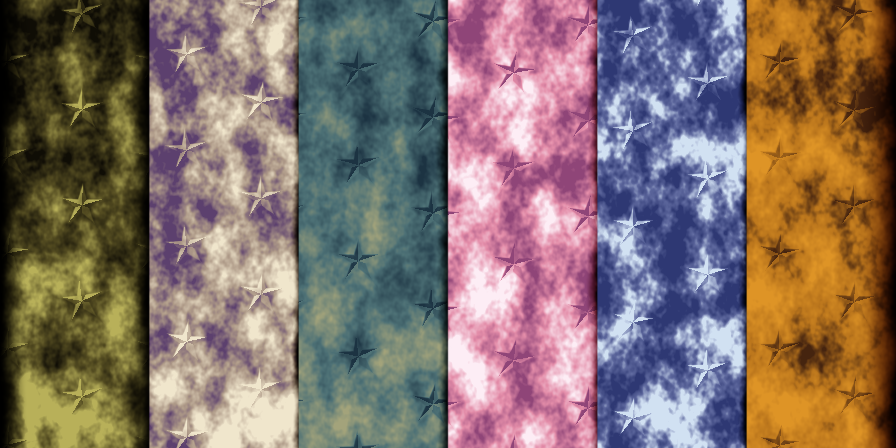
Write a WebGL 2 fragment shader that draws this pattern.

```glsl
#version 300 es
precision highp float;
uniform vec2 u_resolution;
out vec4 fragColor;

// Each panel maps tone through dark, middle and light dye
const vec3 darkDye[6] = vec3[6](
    vec3(0.06, 0.05, 0.02), vec3(0.36, 0.25, 0.43), vec3(0.11, 0.20, 0.26),
    vec3(0.56, 0.27, 0.47), vec3(0.18, 0.22, 0.45), vec3(0.27, 0.14, 0.06));
const vec3 middleDye[6] = vec3[6](
    vec3(0.33, 0.30, 0.13), vec3(0.68, 0.60, 0.53), vec3(0.30, 0.44, 0.46),
    vec3(0.89, 0.55, 0.66), vec3(0.37, 0.41, 0.62), vec3(0.73, 0.46, 0.11));
const vec3 lightDye[6] = vec3[6](
    vec3(0.72, 0.69, 0.35), vec3(0.94, 0.90, 0.80), vec3(0.64, 0.64, 0.48),
    vec3(0.99, 0.93, 0.96), vec3(0.82, 0.88, 0.95), vec3(0.87, 0.58, 0.15));
// Wear contrast, vertical slope, sideways lean, star tone
const vec4 finish[6] = vec4[6](
    vec4(1.2, -0.50, 0.00, 0.50), vec4(1.7, -0.35, 0.40, 0.50),
    vec4(0.9, -0.35, -0.10, -0.45), vec4(1.5, -0.05, -0.35, -0.55),
    vec4(2.3, -0.20, 0.10, 0.60), vec4(1.3, -0.40, -0.25, -0.32));
// Star column, star row, width of the burnt right edge
const vec3 layout_[6] = vec3[6](
    vec3(0.55, 0.969, 0.16), vec3(0.25, 0.878, 0.05), vec3(0.40, 0.845, 0.08),
    vec3(0.44, 0.837, 0.07), vec3(0.24, 0.921, 0.05), vec3(0.22, 0.860, 0.26));

float hash(vec2 p) {
    return fract(sin(dot(p, vec2(127.1, 311.7))) * 43758.5);
}

float corner(vec2 cell, vec2 f) {
    float angle = 6.2832 * hash(cell);
    return dot(vec2(cos(angle), sin(angle)), f);
}

float gradientNoise(vec2 p) {
    vec2 c = floor(p), f = p - c, e = vec2(1.0, 0.0);
    vec2 u = f * f * f * (f * (f * 6.0 - 15.0) + 10.0);
    return mix(mix(corner(c, f), corner(c + e, f - e), u.x),
               mix(corner(c + e.yx, f - e.yx), corner(c + 1.0, f - 1.0), u.x), u.y);
}

float fbm(vec2 p) {
    float sum = 0.0, gain = 0.6;
    for (int i = 0; i < 5; i++) {
        sum += gain * gradientNoise(p);
        p = mat2(1.6, 1.2, -1.2, 1.6) * p + 7.3;
        gain *= 0.6;
    }
    return sum;
}

// x: distance to the outline, y: direction the facet faces
vec2 star(vec2 q, float radius) {
    float sector = 1.25664, angle = atan(q.x, q.y + 1e-6);
    float arm = round(angle / sector), b = angle - arm * sector;
    vec2 tip = vec2(0.0, radius);
    vec2 edge = 0.36 * radius * vec2(sin(0.5 * sector), cos(0.5 * sector)) - tip;
    vec2 normal = normalize(vec2(-edge.y, edge.x));
    vec2 v = length(q) * vec2(sin(abs(b)), cos(b));
    float facing = arm * sector + (b < 0.0 ? -1.0 : 1.0) * atan(normal.x, normal.y);
    return vec2(dot(v - tip, normal), facing);
}

vec3 panel(int i, vec2 p) {
    float x = 3.0 * p.x - float(i), pixel = 1.0 / u_resolution.y;
    vec2 seed = p + 17.0 * float(i);
    vec4 f = finish[i];
    vec3 l = layout_[i];

    // Worn cloth: blotches, streaks and grain
    float wear = fbm(seed * vec2(9.0, 7.0));
    float streak = gradientNoise(seed * vec2(24.0, 3.0));
    float tone = 0.5 + f.x * (wear + 0.15 * gradientNoise(seed * 75.0))
        + 0.25 * streak + f.y * (p.y - 0.5) + f.z * (x - 0.5);

    // Two staggered columns of faceted stars
    for (int k = 0; k < 2; k++) {
        vec2 q = vec2(x - l.x, p.y - l.y) - float(k) * vec2(0.5, 0.1068);
        q.x = (q.x - round(q.x)) / 3.0;
        float row = round(q.y / 0.2137);
        q.y -= row * 0.2137;
        float chance = hash(vec2(row + 9.0, float(2 * i + k)));
        float tilt = 0.3 * (chance - 0.5);
        q = mat2(cos(tilt), sin(tilt), -sin(tilt), cos(tilt)) * q;
        float shadow = star(q - vec2(0.004, -0.005), 0.046).x;
        tone -= 0.14 * smoothstep(0.008, -0.004, shadow);
        vec2 s = star(q, 0.046);
        float mask = smoothstep(pixel, -pixel, s.x) * (0.75 + 0.25 * chance);
        float relief = f.w * (0.55 + 0.75 * cos(s.y + 0.6));
        tone = mix(tone, 0.5 + 0.5 * (tone - 0.5) + relief, mask);
    }
    tone = clamp(tone, 0.0, 1.0);
    vec3 color = tone < 0.5 ? mix(darkDye[i], middleDye[i], 2.0 * tone)
                            : mix(middleDye[i], lightDye[i], 2.0 * tone - 1.0);

    // Ragged burnt edges
    float ragged = 0.05 * wear;
    float burn = smoothstep(-0.01, l.z, 1.0 - x + ragged);
    if (i == 0) burn *= smoothstep(0.0, 0.2, x + ragged);
    return color * pow(vec3(burn + 0.001), 1.3 - middleDye[i]);
}

void main() {
    vec2 p = gl_FragCoord.xy / u_resolution.y;
    float seam = round(3.0 * p.x), width = 3.0 / u_resolution.y;
    int right = int(seam);
    vec3 color = mix(panel(clamp(right - 1, 0, 5), p), panel(clamp(right, 0, 5), p),
                     smoothstep(-width, width, 3.0 * p.x - seam));
    fragColor = vec4(color, 1.0);
}
```
